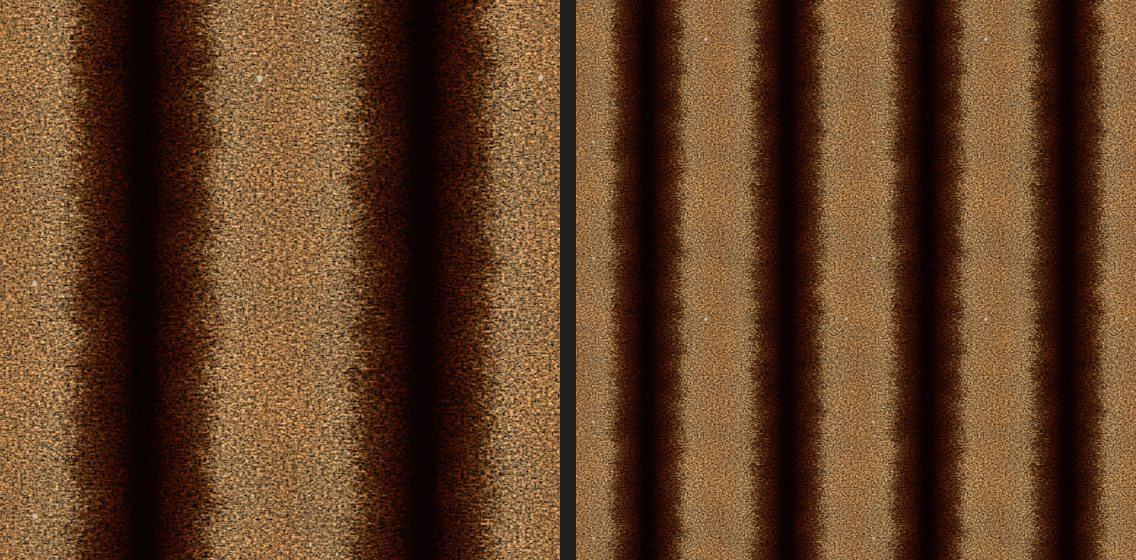
Left, the tile; right, the same tile 2 across and 2 down.
This texture is drawn by a Shadertoy shader. Its source:

```glsl
// Sandy, grainy surface with two soft dark vertical bands, tiling in both directions.

// Integer hash of a cell and a seed, giving 0..1
float hash(vec2 cell, float seed) {
    uvec3 q = uvec3(vec3(cell, seed)) * uvec3(1597u, 3812u, 2741u) + 977u;
    uint h = q.x * 747796u ^ q.y * 289133u ^ q.z * 277803u;
    h = (h ^ (h >> 15)) * 73244475u;
    h = (h ^ (h >> 13)) * 19349663u;
    return float((h ^ (h >> 16)) & 65535u) / 65535.0;
}

float cornerSlope(vec2 cell, vec2 period, float seed, vec2 offset) {
    float angle = 6.28318 * hash(mod(cell, period), seed);
    return dot(vec2(cos(angle), sin(angle)), offset);
}

// Gradient noise that wraps after a whole number of cells
float noise(vec2 uv, vec2 period, float seed) {
    vec2 p = uv * period, i = floor(p), f = p - i;
    vec2 s = f * f * f * (f * (f * 6.0 - 15.0) + 10.0);
    vec2 e = vec2(1, 0);
    float low = mix(cornerSlope(i, period, seed, f),
                    cornerSlope(i + e.xy, period, seed, f - e.xy), s.x);
    float high = mix(cornerSlope(i + e.yx, period, seed, f - e.yx),
                     cornerSlope(i + e.xx, period, seed, f - e.xx), s.x);
    return mix(low, high, s.y);
}

// Coverage of one scattered pebble per cell, present with the given chance
float pebbles(vec2 uv, float count, float chance, float radius, float seed) {
    vec2 cell = mod(floor(uv * count), count);
    vec2 centre = 0.1 + 0.8 * vec2(hash(cell, seed), hash(cell, seed + 1.0));
    vec2 p = (fract(uv * count) - centre) / count;
    float size = radius * mix(0.6, 1.1, hash(cell, seed + 2.0));
    float dist = length(p * vec2(1.0, 0.85)) + 0.003 * noise(uv, vec2(128), seed);
    float edge = 0.7 / iResolution.y + 0.0004;
    return step(hash(cell, seed + 3.0), chance) * (1.0 - smoothstep(size - edge, size + edge, dist));
}

void mainImage(out vec4 fragColor, in vec2 fragCoord) {
    vec2 uv = fragCoord / iResolution.xy;

    // Distance from the nearest band centre, with wavering and frayed edges
    float d = abs(fract(uv.x * 2.0 - 0.01) - 0.5) * 0.5;
    float fray = 0.022 * noise(uv, vec2(8, 14), 1.0)
               + 0.018 * noise(uv, vec2(24, 64), 2.0)
               + 0.030 * noise(uv, vec2(64, 192), 3.0)
               + 0.025 * noise(uv, vec2(128, 256), 4.0);
    d += fray * smoothstep(0.0, 0.08, d);

    // Band from its black core through maroon and umber out to sand
    float light = smoothstep(0.098, 0.150, d);
    float patches = noise(uv, vec2(4, 5), 5.0) + 0.6 * noise(uv, vec2(10, 14), 6.0);
    vec3 sand = mix(vec3(0.60, 0.47, 0.31), vec3(0.59, 0.43, 0.26),
                    smoothstep(0.15, 0.24, d + 0.06 * patches));
    vec3 color = mix(vec3(0.045, 0.004, 0.004), vec3(0.19, 0.055, 0.015), smoothstep(0.008, 0.065, d));
    color = mix(color, vec3(0.32, 0.17, 0.055), smoothstep(0.055, 0.115, d));
    color = mix(color, sand, light);
    color *= 1.0 + 0.13 * patches;

    // Rusty, dark and pale grains
    float rust = smoothstep(0.08, 0.42, noise(uv, vec2(192, 256), 7.0));
    color = mix(color, vec3(0.50, 0.26, 0.09), 0.55 * rust * light);
    float grain = noise(uv, vec2(192, 256), 8.0) + 0.6 * noise(uv, vec2(96, 160), 9.0);
    color *= 1.0 + grain * mix(1.3, 0.85, light);
    color *= 1.0 - 0.75 * smoothstep(0.32, 0.52, noise(uv, vec2(192, 256), 10.0));
    float pale = smoothstep(0.30, 0.55, noise(uv, vec2(192, 256), 11.0));
    color += pale * mix(vec3(0.10, 0.055, 0.02) * smoothstep(0.0, 0.09, d), vec3(0.22, 0.22, 0.20), light);

    // A few larger stones
    color = mix(color, vec3(0.06, 0.03, 0.02), 0.9 * pebbles(uv, 4.0, 0.25, 0.0045, 20.0));
    color = mix(color, vec3(0.83, 0.78, 0.69), 0.9 * light * pebbles(uv, 5.0, 0.45, 0.0050, 30.0));

    fragColor = vec4(clamp(color, 0.0, 1.0), 1.0);
}
```
